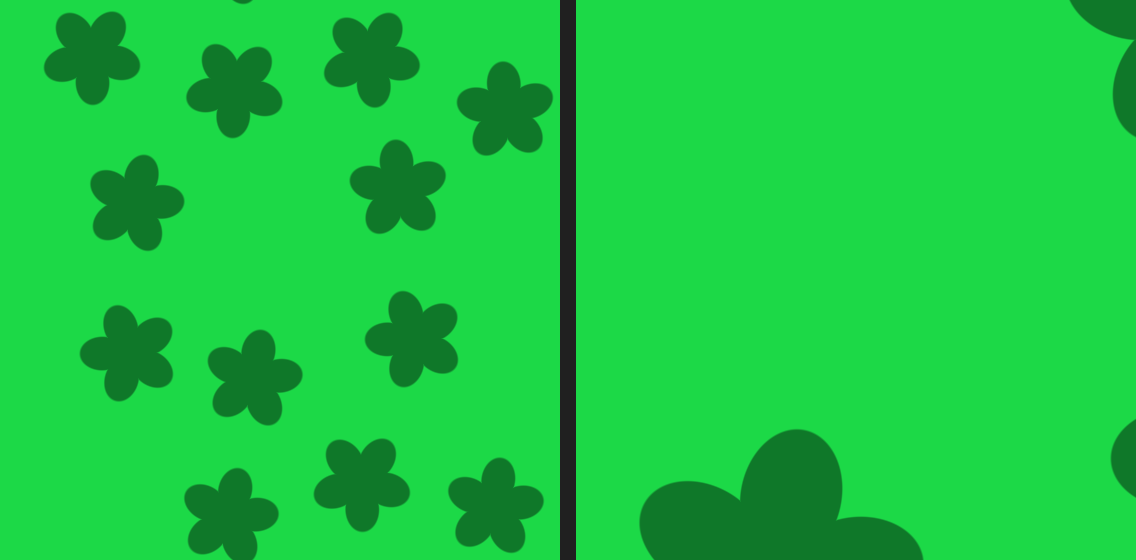
Left: the whole. Right: its middle third, enlarged.
This pattern is drawn by a Shadertoy shader. Its source:

```glsl
const float TAU = 6.2831853;
const float GRID = 4.0;  // cells per side of the tile

vec3 hash3(vec2 p) {
    vec3 q = vec3(dot(p, vec2(127.1, 311.7)), dot(p, vec2(269.5, 183.3)), dot(p, vec2(419.2, 371.9)));
    return fract(sin(q + 1.7) * 43758.5453);
}

// Signed distance to five oval petals around a round core
float flowerDistance(vec2 p, float turn) {
    float sector = TAU / 5.0;
    float angle = atan(p.x, p.y) + turn;
    angle -= sector * floor(angle / sector + 0.5);
    vec2 q = length(p) * vec2(cos(angle), sin(angle));
    vec2 petalSize = vec2(0.0400, 0.0300);
    float petal = (length((q - vec2(0.0490, 0.0)) / petalSize) - 1.0) * petalSize.y;
    return min(petal, length(p) - 0.04);
}

// A few cells stay empty so that the scatter has open areas
bool isEmpty(vec2 cell) {
    bool rightGap = cell.x == 3.0 && abs(cell.y - 1.5) < 1.0;
    return rightGap || cell == vec2(0.0) || cell == vec2(1.0, 2.0);
}

// Flower centre inside its cell: rows slide sideways, odd columns sink
vec2 flowerOffset(vec2 cell, vec2 jitter) {
    float rowShift = 0.22 - 0.2 * cos(TAU / GRID * (cell.y + 0.5));
    float columnShift = 0.06 - 0.25 * mod(cell.x, 2.0);
    return 0.5 + vec2(rowShift, columnShift) + (jitter - 0.5) * 0.22;
}

void mainImage(out vec4 fragColor, in vec2 fragCoord) {
    vec2 p = fragCoord / iResolution.xy * GRID;
    vec2 home = floor(p);
    float dist = 1.0;

    // Nearest flower among the neighbouring cells, wrapped at the tile edges
    for (int y = -1; y <= 1; y++) {
        for (int x = -1; x <= 1; x++) {
            vec2 corner = home + vec2(x, y);
            vec2 cell = mod(corner, GRID);
            if (isEmpty(cell)) continue;
            vec3 rnd = hash3(cell);
            vec2 local = (p - corner - flowerOffset(cell, rnd.xy)) / GRID;
            dist = min(dist, flowerDistance(local, rnd.z * TAU / 5.0));
        }
    }

    vec3 leafGreen = vec3(0.11, 0.85, 0.28);
    vec3 flowerGreen = vec3(0.06, 0.47, 0.16);
    float edge = 1.0 / iResolution.y;
    fragColor = vec4(mix(flowerGreen, leafGreen, smoothstep(-edge, edge, dist)), 1.0);
}
```
